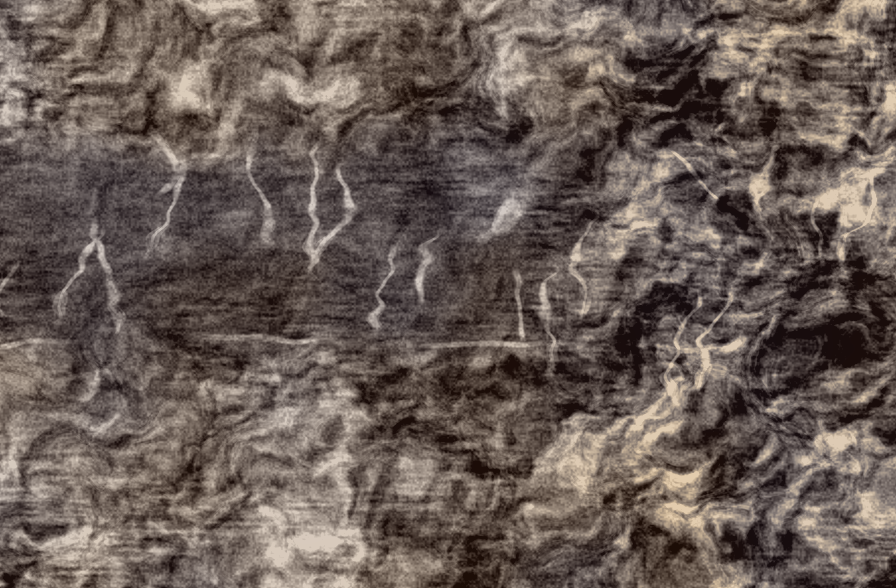
Reproduce this texture procedurally as a WebGL 1 fragment shader.

```glsl
precision highp float;
uniform vec2 u_resolution;

#define SHADOW vec3(0.13, 0.08, 0.07)
#define PALE vec3(0.67, 0.62, 0.58)
#define BASE_TONE 0.41
#define MOTTLE 1.0
#define RELIEF 1.15
#define STREAKS 0.50
#define GRAIN 0.34
#define VEIN_COUNT 19
#define VEIN_LIGHT 0.62
#define LEDGE_Y 0.42

float hash(vec2 p) {
  vec3 q = fract(p.xyx * 0.1031);
  q += dot(q, q.yzx + 33.33);
  return fract((q.x + q.y) * q.z);
}

float noise(vec2 p) {
  vec2 i = floor(p), f = fract(p);
  f = f * f * (3.0 - 2.0 * f);
  float low = mix(hash(i), hash(i + vec2(1.0, 0.0)), f.x);
  float high = mix(hash(i + vec2(0.0, 1.0)), hash(i + 1.0), f.x);
  return mix(low, high, f.y);
}

float fbm(vec2 p) {
  float sum = 0.0, weight = 0.533;
  for (int i = 0; i < 4; i++) {
    sum += weight * noise(p);
    p = mat2(1.6, 1.2, -1.2, 1.6) * p + 17.3;
    weight *= 0.5;
  }
  return sum;
}

// Soft-edged ellipse: 1 inside, 0 outside
float patchMask(vec2 p, vec2 centre, vec2 radius) {
  return 1.0 - smoothstep(0.75, 1.1, length((p - centre) / radius));
}

// Thin wandering drip with a bead near its foot
float vein(vec2 p, float id) {
  float a = hash(vec2(id, 1.7)), b = hash(vec2(id, 5.2)), c = hash(vec2(id, 9.4));
  vec2 top = vec2((id + a) / float(VEIN_COUNT) * 1.55, mix(0.5, 0.82, b));
  float len = mix(0.08, 0.24, c);
  float s = (top.y - p.y) / len;
  float sway = 0.05 * (noise(vec2(p.y * 14.0, id * 7.0)) - 0.5)
             + 0.016 * (noise(vec2(p.y * 50.0, id * 3.0)) - 0.5)
             + 0.12 * (a - 0.5) * s;
  float d = abs(p.x - top.x - sway);
  float swell = noise(vec2(p.y * 28.0, id * 5.0));
  float width = 0.002 + 0.010 * swell * swell;
  float ends = smoothstep(-0.05, 0.1, s) * (1.0 - smoothstep(0.9, 1.05, s));
  float line = (1.0 - smoothstep(width * 0.4, width + 0.003, d)) * ends;
  float halo = 0.16 * exp(-d * 55.0) * ends;
  float bead = patchMask(vec2(d, (s - 0.8) * len), vec2(0.0), vec2(0.013, 0.026));
  return max(line + halo, 0.65 * bead * step(0.4, c));
}

// Level bright scratch, tapered at both ends
float ledge(vec2 p, float id) {
  float start = id * 0.4 - 0.12, reach = mix(0.2, 0.4, hash(vec2(id, 3.1)));
  float u = (p.x - start) / reach;
  float y = LEDGE_Y + 0.03 * (hash(vec2(id, 8.3)) - 0.5)
          + 0.012 * (noise(vec2(p.x * 18.0, id)) - 0.5);
  float taper = smoothstep(0.0, 0.3, u) * (1.0 - smoothstep(0.6, 1.0, u));
  return taper * (1.0 - smoothstep(0.002, 0.007, abs(p.y - y)));
}

void main() {
  vec2 p = gl_FragCoord.xy / u_resolution.y;
  vec2 warp = vec2(fbm(p * 9.0), fbm(p * 9.0 + 41.0)) - 0.5;
  vec2 w = p + 0.12 * warp;

  // Regions: smooth band on the left, harsh contrast on the right
  float band = smoothstep(0.36, 0.45, w.y) * (1.0 - smoothstep(0.70, 0.80, w.y));
  float right = smoothstep(0.85, 1.15, w.x);
  float calm = band * (1.0 - right);
  float rough = mix(1.0, 0.4, calm) * (1.0 + 0.25 * right);

  // Broad mottling, flakes and pits
  float tone = BASE_TONE - 0.09 * calm + 0.10 * smoothstep(0.68, 0.9, w.y);
  tone += 0.75 * rough * (fbm(w * 4.0 + 3.0) - 0.5);
  tone += MOTTLE * rough * (fbm(w * vec2(17.0, 20.0)) - 0.5);
  float flakes = smoothstep(0.50, 0.66, fbm(w * vec2(7.0, 9.0) + 23.0));
  tone += flakes * (0.32 * (1.0 - calm) + 0.10 * right + 0.06);
  float pits = smoothstep(0.46, 0.60, fbm(w * vec2(6.0, 9.0) + 67.0));
  tone -= 0.42 * pits * right * smoothstep(0.32, 0.45, p.y);

  // Slanting folds along the foot
  float foot = 1.0 - smoothstep(0.28, 0.42, w.y);
  tone += 0.35 * foot * (noise(vec2((w.x - w.y) * 9.0, (w.x + w.y) * 2.5)) - 0.55);

  // Crusted relief lit from the upper left
  vec2 q = w * vec2(36.0, 42.0);
  tone += RELIEF * rough * (fbm(q) - fbm(q + vec2(-0.4, 0.45)));

  // Pale worn discs
  float worn = patchMask(w, vec2(0.85, 0.66), vec2(0.085, 0.085));
  worn += 0.8 * patchMask(w, vec2(0.02, 0.80), vec2(0.03, 0.045));
  worn += 0.6 * patchMask(w, vec2(0.27, 0.59), vec2(0.035, 0.03));
  tone += 0.30 * worn + 0.4 * patchMask(w, vec2(0.88, 0.62), vec2(0.03, 0.035));

  // Drips and ledges, broken up by noise
  float light = 0.0;
  for (int i = 0; i < VEIN_COUNT; i++) light = max(light, vein(p, float(i)));
  for (int i = 0; i < 4; i++) light = max(light, 0.85 * ledge(p, float(i)));
  tone += VEIN_LIGHT * light * (0.45 + 0.8 * noise(p * 55.0));

  // Horizontal streaks and fine grain
  float gate = 0.45 + 0.8 * smoothstep(0.3, 0.7, noise(p * vec2(5.0, 9.0) + 11.0));
  float streak = 0.7 * noise(p * vec2(22.0, 155.0)) + 0.4 * noise(p * vec2(60.0, 240.0));
  tone += STREAKS * gate * (streak - 0.55);
  tone += GRAIN * (noise(p * 290.0) - 0.5);

  // Tone to colour: cool in the band, creamy in the highlights
  tone = clamp(tone, -0.06, 1.32);
  vec3 color = mix(SHADOW, PALE, tone);
  float warmth = 0.05 * (noise(w * 6.0 + 31.0) - 0.5) - 0.015 * calm;
  warmth += 0.06 * right * smoothstep(0.7, 1.2, tone);
  color += warmth * vec3(0.6, 0.1, -0.8);
  gl_FragColor = vec4(clamp(color, 0.0, 1.0), 1.0);
}
```
